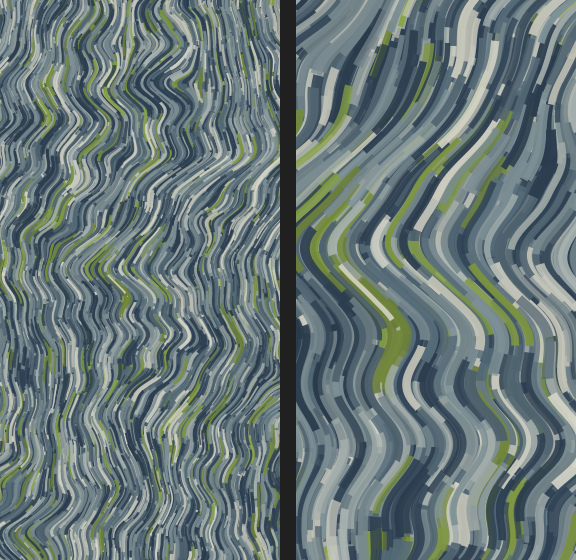
Left, the full canvas; right, a detail of the centre.
Give the GLSL for this pattern, as a Shadertoy shader.

```glsl
const vec3 NAVY  = vec3(0.17, 0.24, 0.31);
const vec3 SLATE = vec3(0.32, 0.40, 0.45);
const vec3 STEEL = vec3(0.47, 0.54, 0.56);
const vec3 MIST  = vec3(0.63, 0.67, 0.66);
const vec3 CHALK = vec3(0.79, 0.79, 0.74);
const vec3 MOSS  = vec3(0.47, 0.56, 0.24);

const int   LAYERS       = 7;
const float LANE_SPACING = 0.016;              // distance between stroke lanes
const vec2  HALF_WIDTH   = vec2(0.003, 0.0062);
const vec2  LENGTH       = vec2(0.07, 0.17);
const vec2  OPACITY      = vec2(0.68, 0.96);
const float TILT         = 0.06;               // deviation from the flow
const float LEAN         = 0.16;               // overall slant to the right
const vec2  SWAY_FREQ    = vec2(1.5, 2.1);
const float SWAY         = 0.22;
const vec2  RIPPLE_FREQ  = vec2(4.0, 7.5);
const float RIPPLE       = 0.075;
const float MOSS_CHANCE  = 0.085;
const float MOSS_CLUMP   = 0.28;
const float TONE_CLUMP   = 0.35;

// Integer hash giving three values in 0..1
vec3 hash3(vec3 cell) {
    uvec3 v = uvec3(ivec3(cell) + 4096);
    v = v * 1664525u + 1013904223u;
    v.x += v.y * v.z; v.y += v.z * v.x; v.z += v.x * v.y;
    v ^= v >> 16u;
    v.x += v.y * v.z; v.y += v.z * v.x; v.z += v.x * v.y;
    return vec3(v >> 8u) / 16777216.0;
}

float cornerSlope(vec2 cell, vec2 offset) {
    float angle = 6.28318 * hash3(vec3(cell, 3.0)).x;
    return dot(vec2(cos(angle), sin(angle)), offset);
}

float gradientNoise(vec2 p) {
    vec2 i = floor(p), f = p - i;
    vec2 w = f * f * f * (f * (f * 6.0 - 15.0) + 10.0);
    vec2 e = vec2(1.0, 0.0);
    return mix(mix(cornerSlope(i, f), cornerSlope(i + e.xy, f - e.xy), w.x),
               mix(cornerSlope(i + e.yx, f - e.yx), cornerSlope(i + e.xx, f - e.xx), w.x), w.y);
}

// Stream function: strokes follow its level lines
float stream(vec2 p) {
    return p.x - LEAN * p.y
         + SWAY * gradientNoise(p * SWAY_FREQ + 11.3)
         + RIPPLE * gradientNoise(p * RIPPLE_FREQ + 37.7);
}

// Paint choice, with tones and moss gathered in bundles
vec3 strokeColor(vec2 site, vec2 pick) {
    float moss = MOSS_CHANCE + MOSS_CLUMP * gradientNoise(site * vec2(11.0, 4.0) + 71.0);
    if (pick.x < moss) return MOSS * mix(0.85, 1.15, pick.y);
    float tone = pick.y + TONE_CLUMP * gradientNoise(site * vec2(16.0, 5.0) + 23.0);
    vec3 c = tone < 0.27 ? NAVY : tone < 0.50 ? SLATE : tone < 0.75 ? STEEL : tone < 0.89 ? MIST : CHALK;
    return c * mix(0.93, 1.07, pick.x);
}

void mainImage(out vec4 fragColor, in vec2 fragCoord) {
    float pixel = 1.0 / iResolution.x;
    vec2 p = fragCoord * pixel;

    // Local flow and its gradient
    const float STEP = 0.002;
    float u = stream(p);
    vec2 grad = vec2(stream(p + vec2(STEP, 0.0)) - u, stream(p + vec2(0.0, STEP)) - u) / STEP;
    float steepness = max(length(grad), 0.25);
    float arcScale = steepness / max(abs(grad.x), 0.3);

    vec3 color = SLATE;
    for (int i = 0; i < LAYERS; i++) {
        float layer = float(i);
        float shift = layer * 0.382;
        float home = floor(u / LANE_SPACING + shift);
        for (float k = -1.0; k <= 1.0; k++) {
            // Lane centre, and position across and along it
            float lane = home + k;
            vec3 laneRand = hash3(vec3(lane, layer, 907.0));
            float center = (lane + 0.5 + 0.4 * (laneRand.x - 0.5) - shift) * LANE_SPACING;
            float du = u - center;
            float along = p.y - grad.y * du / (steepness * steepness);

            // Cut the lane into strokes with blunt ends
            float len = mix(LENGTH.x, LENGTH.y, laneRand.y);
            float s = along / len + laneRand.z * 10.0;
            float id = floor(s), t = s - id;
            vec3 shape = hash3(vec3(lane, id, layer + 50.0));
            vec3 paint = hash3(vec3(lane, id, layer + 150.0));
            float across = du / steepness + TILT * (shape.y - 0.5) * (t - 0.5) * len;
            float side = mix(HALF_WIDTH.x, HALF_WIDTH.y, shape.x) * pow(steepness, -0.4) - abs(across);
            float tip = (min(t, 1.0 - t) - 0.14 * shape.z) * len * arcScale;
            float mask = clamp(0.5 + min(side, tip) / pixel, 0.0, 1.0);

            vec2 site = vec2(center, (id + 0.5 - laneRand.z * 10.0) * len);
            color = mix(color, strokeColor(site, paint.xy), mask * mix(OPACITY.x, OPACITY.y, paint.z));
        }
    }
    fragColor = vec4(color, 1.0);
}
```
